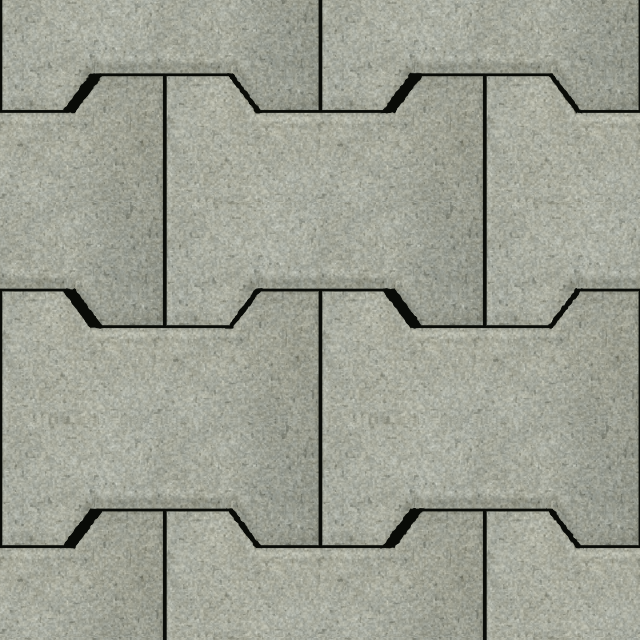
This texture is drawn by a three.js fragment shader. Its source:

```glsl
varying vec2 vUv;

const float BRICK_WIDTH = 0.5;
const float ROW_HEIGHT = 0.34;
const float FIRST_SEAM = 0.1745;
const float KEY_CENTER = 0.2555;  // middle of the raised part of a seam
const float KEY_HALF = 0.1265;    // from that middle to the middle of a ramp
const float RAMP_HALF = 0.0215;
const float KEY_RISE = 0.0286;
const float SEAM_HALF = 0.0020;
const float JOINT_HALF = 0.0027;

const vec3 GAP = vec3(0.035, 0.045, 0.028);
const vec3 CONCRETE = vec3(0.645, 0.655, 0.605);
const vec3 WARM_TINT = vec3(0.016, 0.004, -0.016);

float hash(vec2 p) {
  vec3 q = fract(vec3(p.xyx) * vec3(0.1031, 0.1030, 0.0973));
  q += dot(q, q.yzx + 33.33);
  return fract((q.x + q.y) * q.z);
}

float noise(vec2 p) {
  vec2 i = floor(p);
  vec2 f = fract(p);
  f = f * f * (3.0 - 2.0 * f);
  return mix(mix(hash(i), hash(i + vec2(1.0, 0.0)), f.x),
             mix(hash(i + vec2(0.0, 1.0)), hash(i + 1.0), f.x), f.y);
}

float cloud(vec2 p) {
  return 0.55 * noise(p) + 0.3 * noise(p * 2.1 + 7.3) + 0.15 * noise(p * 4.3 + 19.1);
}

// Offset from the nearest multiple of the period
float foldAround(float x, float period) {
  return x - period * floor(x / period + 0.5);
}

float segment(vec2 p, vec2 a, vec2 b) {
  vec2 ab = b - a;
  return length(p - a - ab * clamp(dot(p - a, ab) / dot(ab, ab), 0.0, 1.0));
}

float bump(float x, float center, float width) {
  float t = (x - center) / width;
  return exp(-t * t);
}

float seamHeight(float x) {
  return KEY_RISE * clamp((KEY_HALF - x) / RAMP_HALF, -1.0, 1.0);
}

// Distance to the centre line of a seam
float seamLine(vec2 q) {
  vec2 top = vec2(KEY_HALF - RAMP_HALF, KEY_RISE);
  vec2 bottom = vec2(KEY_HALF + RAMP_HALF, -KEY_RISE);
  float flats = min(segment(q, vec2(0.0, KEY_RISE), top),
                    segment(q, bottom, vec2(0.25, -KEY_RISE)));
  return min(flats, segment(q, top, bottom));
}

// Slanted opening on a ramp, cut flat at both ends
float rampGap(vec2 q, float halfWidth) {
  float slope = RAMP_HALF / KEY_RISE;
  float across = abs(q.x - KEY_HALF + q.y * slope) / sqrt(1.0 + slope * slope);
  return max(across - halfWidth, abs(q.y) - KEY_RISE - SEAM_HALF);
}

vec3 concrete(vec2 p) {
  float grain = 0.6 * noise(p * 290.0) + 0.4 * noise(p * 480.0 + 31.0) - 0.5;
  float mottle = cloud(p * 24.0 + 5.0) - 0.5;
  float pits = smoothstep(0.80, 0.96, noise(p * 170.0 + 60.0));
  float chips = smoothstep(0.84, 0.98, noise(p * 210.0 + 90.0));
  float tint = noise(p * 150.0 + 140.0) + cloud(p * 9.0 + 70.0) - 1.0;
  return CONCRETE + 0.21 * grain + 0.07 * mottle - 0.11 * pits + 0.07 * chips
       + WARM_TINT * tint;
}

void main() {
  // Nearest seam; alternate seams are turned over
  float seam = floor((vUv.y - FIRST_SEAM) / ROW_HEIGHT + 0.5);
  float odd = mod(seam, 2.0);
  float turn = 1.0 - 2.0 * odd;
  float y = vUv.y - FIRST_SEAM - seam * ROW_HEIGHT - 0.0037 * odd;
  float x = foldAround(vUv.x - KEY_CENTER, BRICK_WIDTH);
  vec2 q = vec2(abs(x), y * turn);
  float height = seamHeight(q.x) * turn;
  float above = step(height, y);

  // Brick coordinates, shared by every copy
  float row = seam + above;
  float jointX = mix(0.2575, 0.0007, mod(row, 2.0));
  float toJoint = foldAround(vUv.x - jointX, BRICK_WIDTH);
  vec2 local = vec2(mod(vUv.x - jointX, BRICK_WIDTH), y + (0.5 - above) * ROW_HEIGHT);

  // Gaps, with crumbled edges on the ramps
  float line = seamLine(q);
  float rough = 0.0024 * (noise(vUv * 230.0) - 0.5);
  float ramp = rampGap(q, x < 0.0 ? 0.0084 : 0.0038) + rough;
  float gap = min(min(line - SEAM_HALF, ramp), abs(toJoint) - JOINT_HALF);

  // Worn bevels and soft shading over each brick
  float raised = smoothstep(-KEY_RISE, KEY_RISE, height);
  float wear = 0.7 + 0.6 * noise(local * 45.0);
  float lowerEdge = -0.085 * bump(line, 0.012, 0.008) * mix(0.45, 1.0, raised)
                  + 0.025 * bump(line, 0.029, 0.006) * raised;
  float upperEdge = 0.04 * bump(line, 0.011, 0.006) * (1.0 - raised)
                  - 0.03 * bump(line, 0.021, 0.006) * (1.0 - raised);
  float shade = wear * mix(upperEdge, lowerEdge, above);
  shade -= 0.05 * smoothstep(0.32, BRICK_WIDTH, local.x);
  shade += 0.02 * bump(local.x, 0.16, 0.15);
  shade += toJoint > 0.0 ? 0.03 * bump(toJoint, 0.007, 0.004) : 0.0;
  shade -= 0.06 * exp(-max(gap, 0.0) / 0.003);

  vec3 color = concrete(local + 2.0) + shade;
  color = mix(GAP, color, smoothstep(-0.0008, 0.0012, gap));
  gl_FragColor = vec4(color, 1.0);
}
```
